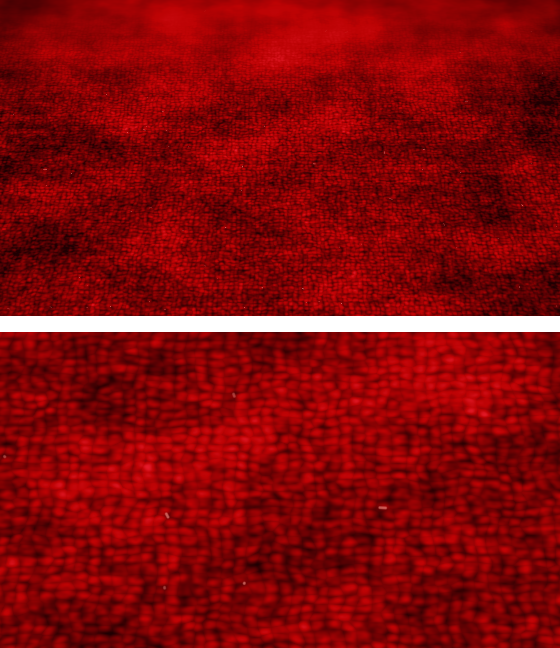
Top: the whole. Bottom: its middle third, enlarged.
Give the GLSL for this texture, as a Shadertoy shader.

```glsl
// Worn red velvet carpet seen at a low angle: blotchy pile, faint streaks and
// rows of small ragged knots that melt out of focus toward the far (top) edge.
// Gradient noise sets one tone value, which is then mapped to a red ramp.

const float TAU = 6.2831853;
const float KNOT_PITCH = 0.0138;
const vec3 SHADOW_RED = vec3(0.12, 0.0, 0.008);
const vec3 BRIGHT_RED = vec3(0.74, 0.010, 0.016);
const vec3 ROSE = vec3(0.93, 0.12, 0.19);
const vec3 LINT = vec3(0.92, 0.52, 0.48);

float hash(vec2 p) {
    vec3 q = fract(p.xyx * vec3(0.1031, 0.1030, 0.0973));
    q += dot(q, q.yzx + 33.33);
    return fract((q.x + q.y) * q.z);
}

float cornerSlope(vec2 corner, vec2 offset) {
    float angle = TAU * hash(corner);
    return dot(vec2(cos(angle), sin(angle)), offset);
}

float gradientNoise(vec2 p) {
    vec2 i = floor(p), f = fract(p);
    vec2 u = f * f * f * (f * (f * 6.0 - 15.0) + 10.0);
    vec2 e = vec2(1.0, 0.0);
    float low = mix(cornerSlope(i, f), cornerSlope(i + e, f - e), u.x);
    float high = mix(cornerSlope(i + e.yx, f - e.yx), cornerSlope(i + 1.0, f - 1.0), u.x);
    return mix(low, high, u.y);
}

float fbm(vec2 p, float gain) {
    float sum = 0.0, amplitude = 0.5;
    for (int i = 0; i < 5; i++) {
        sum += amplitude * gradientNoise(p);
        p = p * 2.03 + vec2(17.3, 9.1);
        amplitude *= gain;
    }
    return sum;
}

// Flat carpet coordinates: spacing tightens with height on the canvas
vec2 carpetPlane(vec2 p, float centerX) {
    float depth = 0.85 + 0.30 * p.y;
    return vec2((p.x - centerX) * depth + 3.0, p.y * (0.9 + 0.35 * p.y) + 2.0);
}

// Ragged tufts: each knot strays from its place and has its own height,
// and neighbours overlap so that no gap runs on as a straight line
float knots(vec2 cell) {
    cell += 0.7 * vec2(gradientNoise(cell * 0.31), gradientNoise(cell * 0.27 + 40.0));
    vec2 id = floor(cell);
    float top = 0.0;
    for (int y = -1; y <= 1; y++) {
        for (int x = -1; x <= 1; x++) {
            vec2 knot = id + vec2(x, y);
            vec2 stray = vec2(hash(knot + 7.1), hash(knot + 19.6)) - 0.5;
            vec2 d = cell - knot - 0.5 - vec2(0.36, 0.42) * stray;
            float height = mix(0.55, 1.15, hash(knot + 33.8));
            top = max(top, height * smoothstep(0.80, 0.08, length(d)));
        }
    }
    return top;
}

// Short bright fibres, at most one in each grid square
float lintFibres(vec2 p, float squareSize, float chance, float seed) {
    vec2 q = p / squareSize, id = floor(q) + seed;
    float angle = TAU * hash(id + 3.7);
    vec2 along = vec2(cos(angle), 0.6 * sin(angle));
    vec2 center = 0.3 + 0.4 * vec2(hash(id + 11.2), hash(id + 27.9));
    vec2 d = (fract(q) - center) * squareSize;
    float halfLength = mix(0.0003, 0.005, pow(hash(id + 51.4), 4.0));
    float t = clamp(dot(d, along) / dot(along, along), -halfLength, halfLength);
    float mask = smoothstep(0.0024, 0.0004, length(d - t * along));
    return mask * step(hash(id), chance) * mix(0.2, 0.85, hash(id + 73.1));
}

// Broad light: far glow in the middle, falling off to the sides
float lighting(vec2 p, float centerX) {
    vec2 g = (p - vec2(centerX - 0.05, 0.88)) / vec2(0.68, 0.23);
    float side = abs(p.x - centerX) / centerX;
    float corner = smoothstep(0.93, 1.02, p.y) * 0.06;
    return 0.20 * exp(-dot(g, g)) - 0.15 * side * side * side - corner;
}

vec3 redRamp(float tone) {
    vec3 color = mix(SHADOW_RED, BRIGHT_RED, clamp((tone - 0.12) / 0.62, 0.0, 1.0));
    return mix(color, ROSE, smoothstep(0.72, 1.15, tone));
}

void mainImage(out vec4 fragColor, in vec2 fragCoord) {
    vec2 p = fragCoord / iResolution.y;
    float centerX = 0.5 * iResolution.x / iResolution.y;
    vec2 ground = carpetPlane(p, centerX);
    float focus = smoothstep(1.0, 0.58, p.y);

    // Worn blotches and streaks along both thread directions
    float patches = fbm(ground * vec2(3.0, 5.2), mix(0.52, 0.66, focus));
    float weft = gradientNoise(ground * vec2(1.6, 27.0)) * (0.4 + 0.6 * focus);
    float warp = gradientNoise(ground * vec2(17.0, 1.3) + 60.0);
    float thread = smoothstep(0.30, 0.60, gradientNoise(ground * vec2(2.1, 75.0) + 21.0));
    float tone = 0.515 + lighting(p, centerX);
    tone += 0.49 * patches + 0.075 * weft + 0.075 * warp;
    tone += 0.07 * thread * focus;

    // Knots and tufted grain, clearest on the lit pile in focus
    vec2 cell = ground / (KNOT_PITCH * vec2(1.0, 0.88));
    float relief = mix(0.18, 0.32, smoothstep(0.3, 0.62, tone));
    float grain = gradientNoise(cell * 0.6 + 5.0) + gradientNoise(cell * vec2(1.3, 1.6));
    tone += focus * (relief * (knots(cell) - 0.55) + 0.21 * grain);

    // Lint lies on top of the pile and softens with distance
    float lint = lintFibres(p, 0.062, 0.09, 0.0) + lintFibres(p + 0.031, 0.11, 0.08, 90.0);
    vec3 color = redRamp(tone);
    color = mix(color, LINT, clamp(lint, 0.0, 1.0) * (0.12 + 0.75 * focus));
    fragColor = vec4(color, 1.0);
}
```
